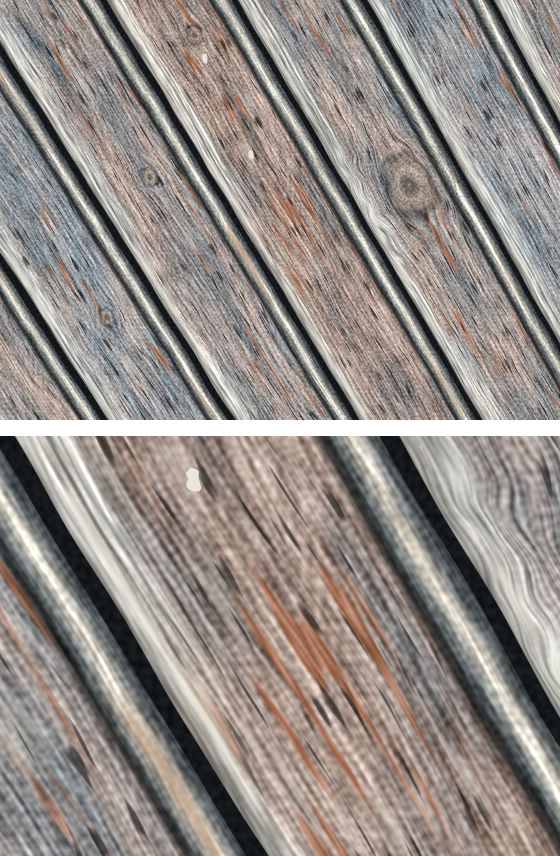
Top: the whole. Bottom: its middle third, enlarged.
A Shadertoy shader for this texture:

```glsl
// Weathered diagonal cladding: bevelled boards with a rounded bead and a black gap.
// A slightly fanned board coordinate gives the profile across each board, and
// stretched gradient noise gives grain, fibres, worn paint and rust-toned cracks.

vec2 gradientAt(vec2 cell) {
    float angle = 6.2832 * fract(sin(dot(cell, vec2(127.1, 311.7))) * 43758.5);
    return vec2(cos(angle), sin(angle));
}

float noise(vec2 p) {
    vec2 i = floor(p), f = p - i;
    vec2 u = f * f * f * (f * (f * 6.0 - 15.0) + 10.0);
    float a = dot(gradientAt(i), f);
    float b = dot(gradientAt(i + vec2(1, 0)), f - vec2(1, 0));
    float c = dot(gradientAt(i + vec2(0, 1)), f - vec2(0, 1));
    float d = dot(gradientAt(i + vec2(1, 1)), f - vec2(1, 1));
    return mix(mix(a, b, u.x), mix(c, d, u.x), u.y);
}

float bump(float x, float centre, float width) {
    float d = (x - centre) / width;
    return exp(-d * d);
}

// Integer values of the result lie on the gaps between boards.
float boardCoord(vec2 p) {
    float spacing = 0.327 - 0.021 * p.y;
    float k = (p.x + 0.395 - 0.645 * p.y) / spacing;
    return k + 0.003 * k * k / spacing;
}

void mainImage(out vec4 fragColor, in vec2 fragCoord) {
    vec2 p = fragCoord / iResolution.y;
    p.y = 1.0 - p.y;
    float along = dot(p, vec2(0.5145, 0.8575));
    float k = boardCoord(p);
    k += 0.009 * noise(vec2(k * 3.0, along * 9.0));
    float id = floor(k), f = k - id;
    float pixel = 3.2 / iResolution.y;

    // One knot per board; the fourth board carries a large one
    bool large = id == 3.0;
    float knotAlong = large ? 0.88 : 0.78 - 0.235 * id;
    float knotSize = large ? 0.055 : 0.017;
    vec2 e = vec2((f - 0.53) * 0.27, (along - knotAlong) * 0.75) / knotSize;
    float r = length(e) * (1.0 + 0.3 * noise(e * 1.5));
    float g = k - 0.75 * (f - 0.53) * exp(-0.35 * r * r);
    g += 0.04 * noise(vec2(k * 2.0, along * 3.0));

    // Grain at several scales
    float grain = noise(vec2(g * 46.0, along * 2.5 + id * 7.0));
    float fibre = noise(vec2(g * 75.0, along * 24.0));
    float rough = noise(p * 170.0);
    float blotch = noise(vec2(k * 3.5, along * 5.0) + 20.0);
    float streak = noise(vec2(g * 11.0, along * 3.0) + 50.0);

    // Flat face: blue-grey paint worn through to brown wood
    float warmth = 0.58 - 0.38 * cos(1.5708 * id) + 0.7 * blotch + 0.5 * streak;
    vec3 col = mix(vec3(0.56, 0.60, 0.63), vec3(0.64, 0.56, 0.52), clamp(warmth, 0.0, 1.0));
    col += 0.26 * grain + 0.26 * fibre + 0.20 * rough + 0.14 * blotch + 0.12 * streak;
    float scuff = smoothstep(0.12, 0.5, noise(vec2(g * 28.0, along * 9.0) + 80.0));
    col = mix(col, vec3(0.80, 0.78, 0.74), 0.45 * scuff);

    // Rusty splinters and dark checks
    float splinter = smoothstep(0.2, 0.4, noise(vec2(g * 24.0, along * 7.0) + 130.0));
    splinter *= smoothstep(-0.05, 0.3, noise(vec2(k * 3.0, along * 2.0) + 9.0) + 0.08);
    col = mix(col, vec3(0.66, 0.42, 0.31) + 0.3 * fibre, 0.8 * splinter);
    float check = smoothstep(0.28, 0.48, noise(vec2(g * 42.0, along * 15.0) + 170.0));
    col *= 1.0 - 0.55 * check;

    // Knot rings and rim
    float knot = 1.0 - smoothstep(0.75, 1.05, r);
    vec3 knotColor = vec3(0.64, 0.58, 0.53) + 0.07 * sin(r * 15.0) + 0.25 * rough;
    col = mix(col, knotColor, 0.75 * knot);
    col *= 1.0 - 0.3 * bump(r, 1.0, 0.14) - 0.4 * bump(r, 0.15, 0.12);

    // Pale ribbed lip on the left of each board
    vec3 pale = vec3(0.85, 0.86, 0.83) + 0.5 * grain + 0.3 * fibre;
    float lip = 1.0 - smoothstep(0.06, 0.25, f + 0.12 * streak);
    col = mix(col, pale, 0.75 * lip);
    float edgeWear = smoothstep(-0.3, 0.25, noise(vec2(id * 5.0 + 0.5, along * 13.0)));
    col = mix(col, vec3(0.93, 0.92, 0.87), 0.8 * edgeWear * bump(f, 0.075, 0.018));

    // Rounded bead on the right, with a worn crest
    float crest = bump(f + 0.02 * blotch, 0.893, 0.032);
    vec3 bead = mix(vec3(0.37, 0.40, 0.41), vec3(0.90, 0.88, 0.83), crest);
    bead += 0.35 * grain * crest + 0.25 * fibre + 0.18 * rough;
    bead = mix(bead, vec3(0.70, 0.56, 0.45), 0.6 * crest * smoothstep(0.1, 0.4, streak));
    col = mix(col, bead, smoothstep(0.79, 0.835, f));

    // Soft groove before the bead and black gap between boards
    col *= 1.0 - 0.62 * bump(f + 0.012 * streak, 0.815, 0.021);
    float gap = abs(f - step(0.5, f) + 0.004);
    float halfWidth = 0.031 - 0.0025 * id + 0.012 * noise(vec2(id * 9.0, along * 7.0));
    col *= 1.0 - 0.45 * bump(gap, 0.0, 0.05);
    float black = 1.0 - smoothstep(halfWidth - pixel, halfWidth + pixel, gap);
    col = mix(col, vec3(0.08, 0.09, 0.10) + 0.06 * rough, black);

    // Bare pale chips
    for (int i = 0; i < 2; i++) {
        vec2 chip = vec2(2.5, 0.37) + float(i) * vec2(-0.08, 0.254);
        vec2 q = vec2((k - chip.x) * 0.27, along - chip.y);
        float d = length(vec2(q.x + 0.3 * q.y, q.y * 0.6)) + 0.003 * rough;
        col = mix(col, vec3(0.92, 0.90, 0.86), 1.0 - smoothstep(0.005, 0.005 + pixel * 0.4, d));
    }
    fragColor = vec4(clamp(col, 0.0, 1.0), 1.0);
}
```
